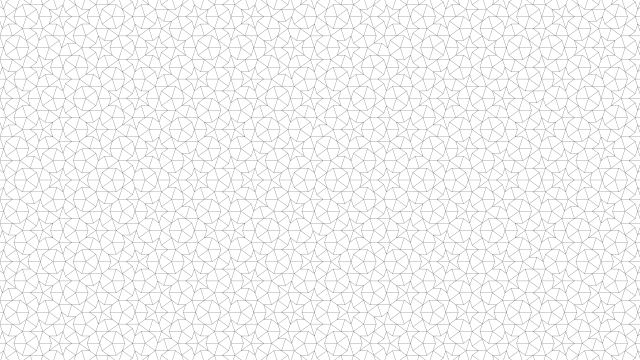
Give the GLSL for this pattern, as a Shadertoy shader.

```glsl
// Penrose tiling of kites and darts, drawn as hairlines on white.
// Each sample is folded into one large half-kite, which is split by the
// golden ratio again and again, keeping the half-tile around the sample.

#define SUN_RADIUS 0.0348          // long tile edge, in canvas heights
#define LINE_WIDTH 0.00052         // in canvas heights
#define SUN_CENTER vec2(-0.577, 0.0)
#define SPLITS 10                  // an even count ends in a sun
#define SAMPLES 3                  // samples per pixel side
#define PAPER vec3(1.0)
#define INK vec3(0.09)

const float PHI = 1.6180339887;
const float TURN_FIFTH = 1.2566370614;

float cross2(vec2 a, vec2 b) { return a.x * b.y - a.y * b.x; }

// True if p lies on the same side of line ab as the reference point.
bool sameSide(vec2 p, vec2 a, vec2 b, vec2 reference) {
    return cross2(b - a, p - a) * cross2(b - a, reference - a) > 0.0;
}

float segmentDistance(vec2 p, vec2 a, vec2 b) {
    vec2 ab = b - a;
    float t = clamp(dot(p - a, ab) / dot(ab, ab), 0.0, 1.0);
    return length(p - a - ab * t);
}

// Share of a cell of the given size that a line at distance d covers.
float lineCoverage(float d, float cell) {
    float overlap = 0.5 * (LINE_WIDTH + cell) - d;
    return clamp(overlap, 0.0, min(LINE_WIDTH, cell)) / cell;
}

// Fold the plane into one wedge of the five-fold mirror symmetry.
vec2 foldWedge(vec2 p) {
    float angle = atan(p.y, p.x);
    angle = abs(angle - TURN_FIFTH * round(angle / TURN_FIFTH));
    return length(p) * vec2(cos(angle), sin(angle));
}

float tilingInk(vec2 p, float cell) {
    p = foldWedge(vec2(-p.x, p.y));

    // Half-tile: tip, side corner, and end (kite) or notch (dart).
    float size = SUN_RADIUS * pow(PHI, float(SPLITS));
    vec2 tip = vec2(0.0);
    vec2 side = vec2(size, 0.0);
    vec2 end = size * vec2(cos(0.5 * TURN_FIFTH), sin(0.5 * TURN_FIFTH));
    bool isKite = true;

    for (int i = 0; i < SPLITS; i++) {
        vec2 t = tip, s = side, e = end;
        if (isKite) {
            vec2 onEdge = mix(t, s, 1.0 / (PHI * PHI));
            vec2 onAxis = mix(t, e, 1.0 / PHI);
            end = onAxis;
            if (sameSide(p, onEdge, onAxis, t)) {
                side = onAxis;
                end = onEdge;
                isKite = false;
            } else {
                tip = s;
                side = sameSide(p, s, onAxis, onEdge) ? onEdge : e;
            }
        } else {
            vec2 onEdge = mix(t, s, 1.0 / PHI);
            if (sameSide(p, onEdge, e, t)) {
                side = onEdge;
                isKite = true;
            } else {
                tip = s;
                side = e;
                end = onEdge;
            }
        }
    }

    // Both half-tiles show two outer edges; the mirror axis stays hidden.
    float longEdge = lineCoverage(segmentDistance(p, tip, side), cell);
    float shortEdge = lineCoverage(segmentDistance(p, side, end), cell);
    return min(longEdge + shortEdge, 1.0);
}

void mainImage(out vec4 fragColor, in vec2 fragCoord) {
    float pixel = 1.0 / iResolution.y;
    float cell = pixel / float(SAMPLES);
    vec2 corner = (floor(fragCoord) - 0.5 * iResolution.xy) * pixel - SUN_CENTER;

    // Average a grid of samples so that hairlines stay smooth.
    float ink = 0.0;
    for (int y = 0; y < SAMPLES; y++)
        for (int x = 0; x < SAMPLES; x++)
            ink += tilingInk(corner + (vec2(x, y) + 0.5) * cell, cell);
    ink /= float(SAMPLES * SAMPLES);

    fragColor = vec4(mix(PAPER, INK, ink), 1.0);
}
```
